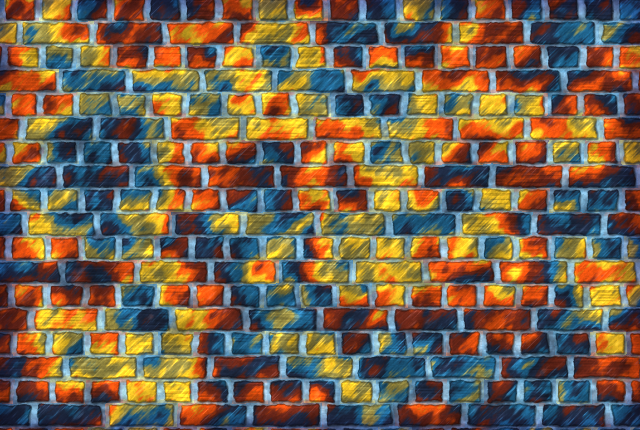
A Shadertoy shader for this pattern:

```glsl
// Brick wall in English bond, painted in vivid patches with diagonal brush strokes.
#define ROWS 18.0          // courses over the canvas height
#define BRICK_LEN 3.02     // long brick, in course heights
#define GAP_SIDE 0.155     // half width of upright joints
#define GAP_BED 0.07       // half width of level joints
#define CORNER 0.08        // brick corner radius
#define WEAR 0.15          // raggedness of brick edges
#define JITTER 0.08        // sideways shift of joints
#define DRIFT 0.03         // sideways creep per course
#define HATCH 0.45         // strength of diagonal strokes
#define HUE_START -0.58    // turn of the paint ramp
#define ZONE_RANGE 2.4     // ramp turns spanned by the large color zones

const vec3 PAINTS[6] = vec3[6](
    vec3(0.11, 0.15, 0.23), vec3(0.11, 0.34, 0.48), vec3(0.51, 0.47, 0.23),
    vec3(0.86, 0.69, 0.14), vec3(0.83, 0.29, 0.06), vec3(0.38, 0.14, 0.09));

float hash(vec2 p) {
    return fract(sin(dot(p, vec2(127.1, 311.7))) * 43758.5453);
}

float noise(vec2 p) {
    vec2 i = floor(p), f = fract(p);
    f = f * f * (3.0 - 2.0 * f);
    return mix(mix(hash(i), hash(i + vec2(1, 0)), f.x),
               mix(hash(i + vec2(0, 1)), hash(i + vec2(1, 1)), f.x), f.y);
}

float fbm(vec2 p) {
    float sum = 0.0, amp = 0.5;
    for (int i = 0; i < 4; i++) {
        sum += amp * noise(p);
        p = p * 2.03 + 17.3;
        amp *= 0.5;
    }
    return sum / 0.9375;
}

// Cyclic paint ramp with soft transitions
vec3 paint(float t) {
    t = fract(t) * 6.0;
    int i = min(int(t), 5);
    return mix(PAINTS[i], PAINTS[(i + 1) % 6], smoothstep(0.12, 0.88, t - float(i)));
}

float jointShift(float joint, float row) {
    return (hash(vec2(joint, row * 3.7)) - 0.5) * 2.0 * JITTER;
}

// Signed distance to the brick around q; id receives its column and course
float brickDistance(vec2 q, out vec2 id) {
    float row = floor(q.y);
    bool header = mod(row, 2.0) < 0.5;
    float len = header ? BRICK_LEN * 0.5 : BRICK_LEN;
    float start = header ? 0.13 : (mod(row, 4.0) < 2.0 ? 0.87 : 2.33);
    float x = q.x - start - DRIFT * row;
    float col = floor(x / len);
    id = vec2(col, row);
    float left = jointShift(col, row) + GAP_SIDE;
    float right = len + jointShift(col + 1.0, row) - GAP_SIDE;
    vec2 center = vec2(0.5 * (left + right), 0.5);
    vec2 halfSize = vec2(0.5 * (right - left), 0.5 - GAP_BED);
    vec2 e = abs(vec2(x - col * len, q.y - row) - center) - halfSize + CORNER;
    return length(max(e, 0.0)) + min(max(e.x, e.y), 0.0) - CORNER;
}

void mainImage(out vec4 fragColor, in vec2 fragCoord) {
    // Course units, measured from the top left
    vec2 q = vec2(fragCoord.x, iResolution.y - fragCoord.y) / iResolution.y * ROWS;
    q.y += 0.12;
    float aa = ROWS / iResolution.y;

    // Hand-laid wobble and ragged edges
    vec2 wobble = vec2(noise(q * 1.7), noise(q * 1.7 + 40.0)) - 0.5;
    vec2 laid = q + wobble * vec2(0.12, 0.08);
    vec2 id;
    float d = brickDistance(laid, id);
    d += (fbm(q * 4.0) - 0.5) * WEAR;

    // Brush strokes rising to the right
    vec2 brush = vec2(q.x - q.y, q.x + q.y) * 0.707;
    float patches = fbm(brush * vec2(0.8, 1.4) + 9.0);
    float bristles = noise(brush * vec2(1.6, 9.0)) * 0.6 + noise(brush * vec2(3.0, 20.0)) * 0.4;
    float scratches = noise(q * vec2(1.3, 17.0) + 5.0);

    // Large color zones, per-brick tint and strokes inside each brick
    float zone = HUE_START + fbm(q * 0.19 + 3.0) * ZONE_RANGE;
    float tint = hash(id + 11.0) * 0.45;
    vec3 color = paint(zone + tint + (patches - 0.5) * 0.75 + (bristles - 0.5) * 0.14);
    float scratched = step(0.55, hash(id + 29.0));
    color *= 1.0 + HATCH * (bristles - 0.45);
    color *= 1.0 + 0.35 * scratched * (scratches - 0.5);
    color *= 0.82 + 0.46 * noise(q * 1.3 + 70.0);
    color += 0.10 * smoothstep(0.62, 0.9, bristles) * vec3(0.8, 0.9, 1.0);

    // Pale blue mortar, duller and more stained along the level joints
    float bed = 1.0 - smoothstep(0.08, 0.2, abs(fract(laid.y + 0.5) - 0.5));
    float stain = smoothstep(0.35, 0.8, fbm(q * 1.1 + 21.0));
    vec3 mortar = mix(vec3(0.59, 0.80, 0.93), vec3(0.40, 0.54, 0.66), stain);
    mortar = mix(mortar, color, 0.12 + 0.15 * stain + 0.25 * bed);
    mortar *= 0.84 + 0.34 * noise(q * 6.0);

    // Shadow to the lower right, dark rim and lit upper edge
    vec2 shadeId;
    float shade = brickDistance(laid - vec2(0.04, 0.05), shadeId);
    mortar *= mix(0.55, 1.0, smoothstep(-0.05, 0.05, min(shade, d + 0.03)));
    color *= mix(1.0, 0.55, smoothstep(-0.10, 0.01, d));
    color *= 1.0 + 0.2 * smoothstep(0.0, 0.08, shade - d) * smoothstep(-0.2, -0.08, d);
    vec3 wall = mix(color, mortar, smoothstep(-aa, aa, d));

    // Canvas grain and darker borders
    wall *= 0.94 + 0.12 * noise(q * 19.0);
    vec2 uv = fragCoord / iResolution.xy;
    vec2 border = smoothstep(0.0, 0.05, min(uv, 1.0 - uv));
    wall *= mix(vec3(0.72, 0.66, 0.80), vec3(1.0), border.x * border.y);
    fragColor = vec4(clamp(wall, 0.0, 1.0), 1.0);
}
```
